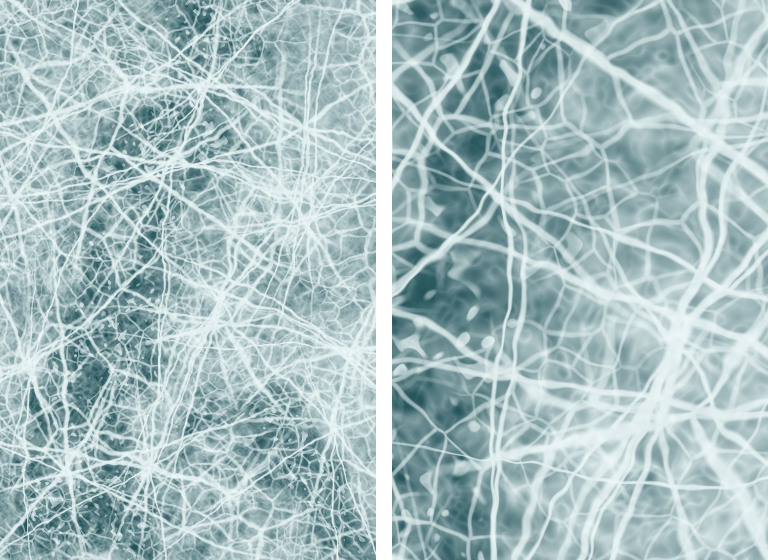
Left, the full canvas; right, a detail of the centre.
A Shadertoy shader for this texture:

```glsl
// Cracked lake ice: dark teal water under a frosted sheet of white fractures.
// Tapered strands fan out from scattered hubs over nested Voronoi crack webs,
// with ridged noise for the fine scratches and flecks between them.

float hash(vec2 p) {
    return fract(sin(dot(p, vec2(127.1, 311.7))) * 43758.5453);
}

vec2 hash2(vec2 p) {
    return vec2(hash(p), hash(p + 57.3));
}

float noise(vec2 p) {
    vec2 i = floor(p), f = fract(p);
    f = f * f * (3.0 - 2.0 * f);
    return mix(mix(hash(i), hash(i + vec2(1, 0)), f.x),
               mix(hash(i + vec2(0, 1)), hash(i + vec2(1, 1)), f.x), f.y);
}

vec2 noise2(vec2 p) {
    return vec2(noise(p), noise(p + 31.7)) - 0.5;
}

mat2 rotation(float a) {
    return mat2(cos(a), sin(a), -sin(a), cos(a));
}

float fbm(vec2 p) {
    float sum = 0.0, amp = 0.5;
    for (int i = 0; i < 4; i++) {
        sum += amp * noise(p);
        p = rotation(0.8) * p * 2.1 + 7.0;
        amp *= 0.5;
    }
    return sum / 0.9375;
}

float ridge(vec2 p) {
    return 1.0 - abs(2.0 * noise(p) - 1.0);
}

float segmentDistance(vec2 p, vec2 a, vec2 b) {
    vec2 d = b - a;
    return length(p - a - d * clamp(dot(p - a, d) / dot(d, d), 0.0, 1.0));
}

// Distance to the nearest Voronoi cell border
float borderDistance(vec2 p) {
    vec2 cell = floor(p), nearest = vec2(0.0);
    float best = 8.0, border = 8.0;
    for (int k = 0; k < 9; k++) {
        vec2 c = cell + vec2(k % 3 - 1, k / 3 - 1);
        vec2 r = c + hash2(c) - p;
        if (dot(r, r) < best) { best = dot(r, r); nearest = r; }
    }
    for (int k = 0; k < 25; k++) {
        vec2 c = cell + vec2(k % 5 - 2, k / 5 - 2);
        vec2 r = c + hash2(c) - p, gap = r - nearest;
        if (dot(gap, gap) > 1e-5)
            border = min(border, dot(0.5 * (nearest + r), normalize(gap)));
    }
    return border;
}

void mainImage(out vec4 fragColor, in vec2 fragCoord) {
    vec2 p = fragCoord / iResolution.y;
    float pixel = 1.0 / iResolution.y;
    vec2 q = p + 0.03 * noise2(p * 6.0) + 0.009 * noise2(p * 27.0) + 0.003 * noise2(p * 95.0);

    // Clear dark water along two ragged channels, haze elsewhere
    float channel = min(segmentDistance(p, vec2(0.36, 0.97), vec2(0.29, 0.60)),
                        segmentDistance(p, vec2(0.29, 0.60), vec2(0.15, 0.13)));
    channel = min(channel, 0.04 + segmentDistance(p, vec2(0.48, 0.25), vec2(0.62, 0.01)));
    channel += 0.34 * (fbm(q * 8.0 + 3.0) - 0.5);
    float water = smoothstep(0.14, 0.04, channel);
    float mist = smoothstep(0.36, 0.62, p.x);
    float tone = 0.53 + 0.10 * mist + 0.35 * (fbm(p * 6.0 + 19.0) - 0.5);
    tone = mix(tone, 0.17, 0.92 * water);

    // Fine scratches, and sharp flecks in the water
    float scratches = 0.40 * ridge(rotation(0.5) * q * 40.0)
                    + 0.35 * ridge(rotation(1.3) * q * 82.0)
                    + 0.25 * ridge(rotation(2.2) * q * 165.0);
    tone += (scratches - 0.63) * mix(0.75, 0.5, mist);
    tone += 0.45 * water * smoothstep(0.70, 0.84, noise(rotation(0.9) * q * 120.0));
    tone = max(tone, 0.02);

    // Nested webs, finer and fainter with each level
    float scale = 4.5, halfWidth = 0.0042, clear = 1.0, frost = 0.0;
    for (int k = 0; k < 5; k++) {
        float level = float(k);
        vec2 shifted = rotation(level * 1.1) * q + level * 5.3;
        float d = borderDistance(shifted * scale) / scale;
        float patchy = smoothstep(0.25, 0.65, noise(shifted * (5.0 + 3.0 * level)));
        float w = halfWidth * (0.5 + noise(shifted * 60.0));
        clear *= 1.0 - (0.9 - 0.1 * level) * patchy * smoothstep(w + pixel, 0.3 * w, d);
        frost += 0.14 * patchy * exp(-d / (3.0 * halfWidth));
        scale *= 1.75;
        halfWidth *= 0.72;
    }

    // Long strands fanning from jittered hubs
    for (int i = 0; i < 12; i++) {
        vec2 cell = vec2(i % 3, i / 3);
        vec2 fromHub = q - (cell + hash2(cell + 4.7)) * vec2(0.224, 0.25);
        frost += 0.4 * exp(-length(fromHub) / 0.03);
        for (int j = 0; j < 5; j++) {
            vec2 seed = vec2(i, j) + 11.3;
            vec2 s = rotation(6.283 * hash(seed)) * fromHub;
            s.y += (hash(seed + 2.1) - 0.5) * (0.02 + 1.4 * s.x * s.x);
            float size = hash(seed + 8.9);
            float reach = smoothstep(0.45, 0.15, abs(s.x + 0.12));
            float fray = 0.5 + noise(s * vec2(45.0, 230.0) + seed);
            float w = (0.0014 + 0.0040 * size * size) * fray * exp(-1.8 * abs(s.x));
            float d = abs(s.y);
            clear *= 1.0 - 0.9 * reach * smoothstep(w + pixel, 0.3 * w, d);
            frost += 0.16 * reach * size * exp(-d / 0.010);
        }
    }

    // Frost lifts the ground, then the cracks whiten it
    tone = mix(1.0, tone, exp(-0.6 * frost));
    tone = mix(0.95 + 0.08 * (scratches - 0.6), tone, clear);
    tone += 0.05 * (noise(p * 256.0) - 0.5);
    vec3 deepTeal = vec3(0.10, 0.29, 0.32), snow = vec3(0.94, 0.98, 0.98);
    fragColor = vec4(mix(deepTeal, snow, clamp(tone, 0.0, 1.0)), 1.0);
}
```
